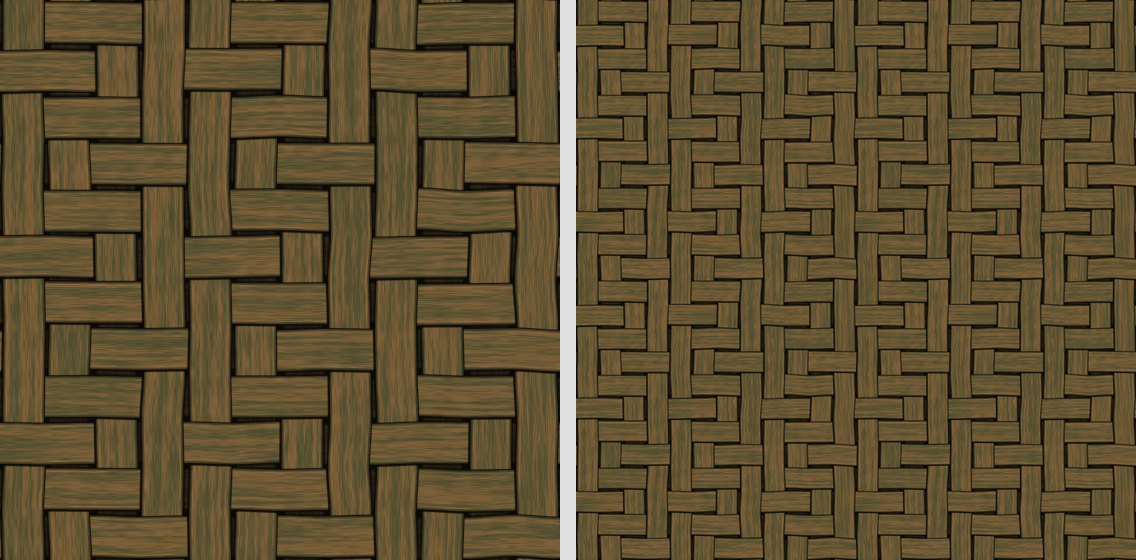
Left: one tile. Right: repeated 2 by 2.
Give the GLSL for this pattern, as a three.js fragment shader.

```glsl
// Basket weave of flat wooden strips: 3 by 3 repeats of a 4 by 4 cell twill.
// Each cell has one strip on top and the crossing one below; both are shaded
// by their distance to the edges, with wrapping noise for grain and wobble.
#define REPEATS 3.0
#define TOTAL (REPEATS * 4.0)
#define HALF_WIDTH 0.44
#define WOBBLE 0.032
#define SOFT 0.014
#define SHADOW_LOW 0.068
#define SHADOW_HIGH 0.038
#define OLIVE vec3(0.325, 0.312, 0.188)
#define BROWN vec3(0.475, 0.365, 0.215)
#define HOLE vec3(0.045, 0.037, 0.022)

varying vec2 vUv;

float hash(vec2 p) {
  return fract(sin(dot(p, vec2(127.1, 311.7))) * 43758.5453);
}

// Value noise that wraps along x after a whole number of steps.
float noise(vec2 p, float period) {
  vec2 i = floor(p);
  vec2 f = p - i;
  f = f * f * (3.0 - 2.0 * f);
  float x0 = mod(i.x, period);
  float x1 = mod(i.x + 1.0, period);
  float low = mix(hash(vec2(x0, i.y)), hash(vec2(x1, i.y)), f.x);
  float high = mix(hash(vec2(x0, i.y + 1.0)), hash(vec2(x1, i.y + 1.0)), f.x);
  return mix(low, high, f.y);
}

// 1 where the strip of this axis (0 row, 1 column) lies on top.
// Cells are given as (along, side) of that axis.
float isOver(vec2 cell, float axis) {
  vec2 c = floor(mod((axis < 0.5 ? cell : cell.yx) + 0.5, 4.0));
  float k = c.x - abs(2.0 - c.y);
  float rowOver = step(-0.5, k) * step(k, 1.5);
  return mix(rowOver, 1.0 - rowOver, axis);
}

float stripKey(float id, float axis) {
  return floor(mod(id + 0.5, TOTAL)) + 20.0 * axis;
}

// Signed distance from the wobbling centre line of a strip.
float centreOffset(float along, float side, float id, float axis) {
  float bend = noise(vec2(along, stripKey(id, axis) * 7.0 + 3.0), TOTAL);
  return side - id - 0.5 - WOBBLE * (2.0 * bend - 1.0);
}

// Long olive and brown streaks with fine fibres.
vec3 wood(float along, float off, float key) {
  float streak = noise(vec2(along * 0.5, off * 15.0 + key * 37.0), TOTAL * 0.5);
  float patches = noise(vec2(along * 1.5, off * 24.0 + key * 53.0), TOTAL * 1.5);
  float fibre = noise(vec2(along * 5.0, off * 42.0 + key * 91.0), TOTAL * 5.0);
  float tone = 0.5 * streak + 0.3 * patches + 0.2 * fibre;
  return mix(OLIVE, BROWN, smoothstep(0.2, 0.75, tone)) * (0.93 + 0.14 * fibre);
}

// Colour and coverage of one strip at q = (along, side).
vec4 strip(vec2 q, float axis) {
  vec2 cell = floor(q);
  float off = centreOffset(q.x, q.y, cell.y, axis);
  float edge = HALF_WIDTH - abs(off);

  // Nearest crossing strip that may lie above this one.
  float dir = q.x - cell.x < 0.5 ? -1.0 : 1.0;
  float here = isOver(cell, axis);
  float next = isOver(cell + vec2(dir, 0.0), axis);
  float crossOff = centreOffset(q.y, q.x, cell.x + here * dir, 1.0 - axis);
  float gap = abs(crossOff) - HALF_WIDTH;

  // Shadows fall to the lower left; strips hidden on both sides stay dark.
  float reach = crossOff < 0.0 ? SHADOW_LOW : SHADOW_HIGH;
  float emerging = smoothstep(reach - 0.04, reach, gap);
  float count = here + next;
  float lit = count > 1.5 ? 1.0 : (count < 0.5 ? 0.0 : emerging);
  float deep = mix(0.13, 0.55, smoothstep(0.0, 0.12, gap));
  float shade = mix(deep, 1.0, lit);

  // Dark rounded edge with a faint bright rim inside it.
  shade *= mix(0.5, 1.0, smoothstep(0.0, 0.065, edge));
  shade *= 1.0 + 0.08 * smoothstep(0.035, 0.0, abs(edge - 0.07));

  vec3 color = wood(q.x, off, stripKey(cell.y, axis)) * shade;
  return vec4(color, smoothstep(-SOFT, SOFT, edge));
}

void main() {
  vec2 p = vUv * TOTAL;
  vec4 row = strip(p, 0.0);
  vec4 column = strip(p.yx, 1.0);
  float rowOver = isOver(floor(p), 0.0);
  vec4 under = mix(row, column, rowOver);
  vec4 over = mix(column, row, rowOver);

  vec3 color = mix(HOLE, under.rgb, under.a);
  color = mix(color, over.rgb, over.a);
  gl_FragColor = vec4(color, 1.0);
}
```
